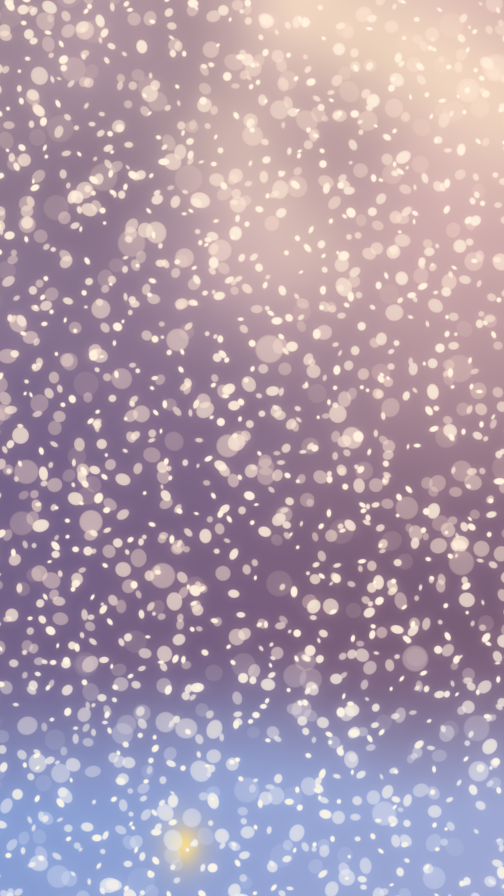
This background is drawn by a WebGL 2 fragment shader. Its source:

```glsl
#version 300 es
precision highp float;
uniform vec2 u_resolution;
out vec4 outColor;

vec4 hash4(vec2 cell) {
  vec4 q = fract(cell.xyxy * vec4(0.1031, 0.1030, 0.0973, 0.1099));
  q += dot(q, q.wzxy + 33.33);
  return fract((q.xxyz + q.yzzw) * q.zywx);
}

float gradientDot(vec2 cell, vec2 offset) {
  float angle = 6.2832 * hash4(cell + 71.0).x;
  return dot(vec2(cos(angle), sin(angle)), offset);
}

float gradientNoise(vec2 p) {
  vec2 i = floor(p), f = fract(p);
  vec2 w = f * f * f * (f * (f * 6.0 - 15.0) + 10.0);
  vec2 e = vec2(0.0, 1.0);
  return mix(mix(gradientDot(i, f), gradientDot(i + e.yx, f - e.yx), w.x),
             mix(gradientDot(i + e, f - e), gradientDot(i + 1.0, f - 1.0), w.x), w.y);
}

float glow(vec2 offset, float radius) {
  return exp(-dot(offset, offset) / (radius * radius));
}

vec2 fromSegment(vec2 p, vec2 a, vec2 b) {
  vec2 ab = b - a;
  return p - a - ab * clamp(dot(p - a, ab) / dot(ab, ab), 0.0, 1.0);
}

vec3 backdrop(vec2 uv, vec2 p) {
  float haze = gradientNoise(p * vec2(3.2, 2.3) + 4.0);

  // Dusky left side blending into the rosy right side
  vec3 left = mix(vec3(0.45, 0.38, 0.53), vec3(0.61, 0.52, 0.58), smoothstep(0.42, 1.0, uv.y));
  vec3 right = mix(vec3(0.48, 0.37, 0.47), vec3(0.82, 0.68, 0.68), smoothstep(0.32, 0.76, uv.y));
  vec3 color = mix(left, right, smoothstep(-0.05, 1.0, uv.x + 0.25 * haze));

  // Cream light from the upper right
  vec3 cream = vec3(0.97, 0.87, 0.77);
  color = mix(color, cream, 0.85 * glow(fromSegment(p, vec2(0.62, 1.77), vec2(1.02, 1.57)), 0.15));
  color = mix(color, cream, 0.42 * glow(fromSegment(p, vec2(0.46, 1.50), vec2(0.58, 1.30)), 0.13));
  color += 0.07 * haze * smoothstep(0.4, 0.8, uv.y);

  // Blue ground and its warm lamp
  vec3 blue = mix(vec3(0.53, 0.62, 0.83), vec3(0.62, 0.66, 0.83), uv.x);
  color = mix(color, blue, 1.0 - smoothstep(0.08, 0.29, uv.y + 0.04 * haze));
  vec2 lamp = (p - vec2(0.366, 0.10)) * vec2(1.15, 0.9);
  color = mix(color, vec3(0.97, 0.83, 0.62), 0.55 * glow(lamp, 0.055));
  return mix(color, vec3(1.0, 0.87, 0.50), 0.85 * glow(lamp, 0.026));
}

void main() {
  vec2 uv = gl_FragCoord.xy / u_resolution;
  vec2 p = gl_FragCoord.xy / u_resolution.x;
  float pixel = 1.0 / u_resolution.x;
  vec3 color = backdrop(uv, p);
  vec3 coolTint = mix(vec3(0.86, 0.90, 1.0), vec3(1.0, 0.87, 0.80), smoothstep(0.08, 0.35, uv.y));

  // Snow layers, from large faint discs to small bright flakes
  for (int layer = 0; layer < 7; layer++) {
    float t = float(layer) / 6.0;
    float cells = mix(8.0, 21.0, t);
    float turn = 0.4 + 1.7 * float(layer);
    mat2 rotation = mat2(cos(turn), sin(turn), -sin(turn), cos(turn));
    vec2 q = rotation * p * cells + 50.0 + 13.7 * float(layer);

    for (int k = 0; k < 9; k++) {
      vec2 cell = floor(q) + vec2(k % 3, k / 3) - 1.0;
      vec4 place = hash4(cell);
      vec4 look = hash4(cell + 217.0);
      if (place.z > 0.62) continue;

      // Slightly stretched disc, rounder when large
      vec2 d = (q - cell - place.xy) / cells;
      float angle = 6.2832 * look.x;
      vec2 axis = vec2(cos(angle), sin(angle));
      float stretch = 1.0 + 0.55 * t * look.y;
      d = vec2(dot(d, axis) / stretch, dot(d, vec2(-axis.y, axis.x)) * sqrt(stretch));
      float radius = mix(0.023, 0.0048, pow(t, 0.65)) * mix(0.65, 1.2, look.z);
      float dist = length(d);
      float soft = max(pixel, 0.12 * radius);
      float disc = 1.0 - smoothstep(radius - soft, radius + soft, dist);

      // Bright cream core with a tinted rim and a thin halo
      float bright = clamp(mix(0.18, 0.9, t) + 0.6 * (look.w - 0.4), 0.12, 0.97);
      vec3 core = mix(coolTint, vec3(1.0, 0.97, 0.89), bright);
      vec3 flake = mix(core, coolTint, 0.6 * smoothstep(0.55, 1.0, dist / radius));
      color = mix(color, coolTint, 0.14 * bright * glow(d, radius * 1.6));
      color = mix(color, flake, disc * bright);
    }
  }
  outColor = vec4(clamp(color, 0.0, 1.0), 1.0);
}
```
